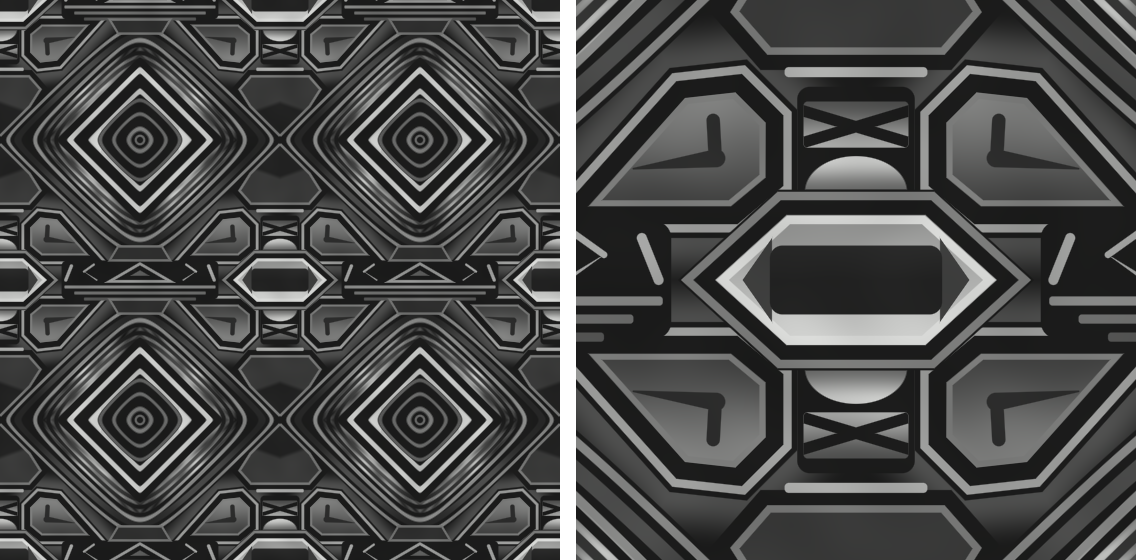
Left, the full canvas; right, a detail of the centre.
A Shadertoy shader for this pattern:

```glsl
const float INK = .105;
const float CHARCOAL = .18;
const float STEEL = .46;
const float SILVER = .77;

// Lays a tone over the area where distance d is negative
void paint(inout float tone, float value, float d, float aa) {
  tone = mix(tone, value, clamp(.5 - d / aa, 0., 1.));
}

float box(vec2 p, vec2 halfSize, float radius) {
  vec2 d = abs(p) - halfSize + radius;
  return length(max(d, 0.)) + min(max(d.x, d.y), 0.) - radius;
}

float segment(vec2 p, vec2 a, vec2 b) {
  vec2 ab = b - a;
  return length(p - a - ab * clamp(dot(p - a, ab) / dot(ab, ab), 0., 1.));
}

// Convex shape, corners counterclockwise
float convex(vec2 p, vec2 v[6]) {
  float d = -9.;
  for (int i = 0; i < 6; i++) {
    vec2 e = normalize(v[(i + 1) % 6] - v[i]);
    d = max(d, dot(p - v[i], vec2(e.y, -e.x)));
  }
  return d;
}

// Diamond with softened top and side tips
float diamond(vec2 p, vec2 soft, float radius) {
  vec2 s = sqrt(p * p + soft * soft);
  return (s.x + s.y - radius) * .707;
}

vec2 slope(vec2 cell, float period) {
  float h = fract(sin(dot(mod(cell, period), vec2(127.1, 311.7))) * 4375.5);
  return vec2(cos(h * 6.283), sin(h * 6.283));
}

float gradientNoise(vec2 p, float period) {
  vec2 i = floor(p), f = p - i, u = f * f * (3. - 2. * f), e = vec2(1, 0);
  float low = mix(dot(slope(i, period), f), dot(slope(i + e, period), f - e), u.x);
  float high = mix(dot(slope(i + e.yx, period), f - e.yx), dot(slope(i + 1., period), f - 1.), u.x);
  return mix(low, high, u.y);
}

// Pod with a bent groove
void pod(inout float tone, vec2 q, float aa) {
  float d = convex(q, vec2[6](vec2(.44, .79), vec2(.61, .6), vec2(.7, .59),
    vec2(.75, .64), vec2(.75, .74), vec2(.69, .79))) - .035;
  tone = mix(tone, .3, smoothstep(.2, .08, d));
  paint(tone, INK, d - .075, aa);
  paint(tone, .6, abs(d - .052) - .01, aa);
  paint(tone, mix(.24, .5, smoothstep(.85, .56, q.y)), d, aa);
  paint(tone, .48, abs(d + .008) - .007, aa);
  float arm = segment(q, vec2(.47, .735), vec2(.665, .71)) - .1 * max(q.x - .45, 0.);
  float stem = segment(q, vec2(.66, .62), vec2(.665, .71)) - .016;
  paint(tone, .17, min(arm, stem), aa);
}

// Dark shield beside each side tip
void shield(inout float tone, vec2 c, float aa) {
  float d = convex(c, vec2[6](vec2(-.3, .05), vec2(0, .05), vec2(.2, .25),
    vec2(.27, .36), vec2(.2, .44), vec2(-.3, .44))) - .015;
  paint(tone, INK, d - .045, aa);
  paint(tone, .13 + .09 * smoothstep(.25, .29, c.y + .35 * c.x), d, aa);
  paint(tone, STEEL, abs(d) - .009, aa);
  paint(tone, .66, box(c - vec2(0, .505), vec2(.17, .012), .01), aa);
}

// Vent with crossed blades and a bright dome
void vent(inout float tone, vec2 c, float aa) {
  paint(tone, INK, box(c - vec2(0, .69), vec2(.14, .15), .03), aa);
  float blades = box(c - vec2(0, .63), vec2(.125, .055), .01);
  paint(tone, mix(.3, .65, smoothstep(.57, .69, c.y)), blades, aa);
  paint(tone, INK, max(abs(abs(c.y - .635) - .3 * c.x) - .014, blades), aa);
  float dome = max(length(c * vec2(.7, 1) - vec2(0, .79)) - .085, c.y - .785);
  paint(tone, mix(.78, .4, smoothstep(.71, .79, c.y)), dome, aa);
}

// Bright hexagon where four repeats meet
void buckle(inout float tone, vec2 c, float lift, float aa) {
  float d = max(c.y - .155, dot(c, vec2(.674, .739)) - .226);
  paint(tone, INK, d - .06, aa);
  paint(tone, .48, abs(d - .045) - .01, aa);
  paint(tone, .68 - .8 * lift, d, aa);
  paint(tone, .83, abs(d + .012) - .01, aa);
  paint(tone, .24, max(c.x + c.y * .7 - .27, .2 - c.x), aa);
  paint(tone, .13 + .4 * max(lift, 0.), box(c, vec2(.205, .082), .03), aa);
}

// Ledges, peak and spikes on the horizontal joints
void cornice(inout float tone, vec2 e, float aa) {
  paint(tone, INK, box(e, vec2(.56, .14), .04), aa);
  for (float k = 0.; k < 3.; k++)
    paint(tone, .52 - .1 * k, box(e + vec2(0, .05 + .043 * k), vec2(.54 - .07 * k, .011), .008), aa);
  float peak = max(e.x * .5 + e.y * .86 - .1, -e.y - .01);
  paint(tone, .58, abs(peak) - .01, aa);
  paint(tone, .36, peak + .04, aa);
  float spike = segment(e, vec2(.31, 0), vec2(.4, .06)) - .05 * max(.41 - e.x, 0.);
  spike = min(spike, segment(e, vec2(.33, .11), vec2(.4, .06)) - .008);
  paint(tone, .62, min(spike, segment(e, vec2(.49, .1), vec2(.53, 0)) - .012), aa);
}

// Nested diamonds from the rim to the hub
void medallion(inout float tone, vec2 q, float grain, float aa) {
  float rim = diamond(q, vec2(.19, .04), 1.);
  float face = 1. - smoothstep(.1, .65, abs(q.x - q.y));
  paint(tone, INK, rim - .02, aa);
  paint(tone, .5, abs(rim) - .01, aa);
  paint(tone, .15 + .14 * face, abs(rim + .048) - .018, aa);
  float band = diamond(q, vec2(.13, .09), .85);
  paint(tone, .25 + .32 * face + .35 * grain, band, aa);
  for (float k = 0.; k < 3.; k++)
    paint(tone, mix(INK, .3, face * k * .5), abs(band + .025 + .04 * k) - .011, aa);
  paint(tone, .52, abs(band) - .01, aa);
  float core = diamond(q, vec2(.01), .6);
  paint(tone, INK, core, aa);
  paint(tone, SILVER, abs(core + .066) - .017, aa);
  paint(tone, .72, abs(core + .172) - .015, aa);
  paint(tone, .8, max(core + .165, .255 + .3 * q.y - q.x), aa);
  for (float k = 0.; k < 3.; k++) {
    float ring = diamond(q, vec2(.06), .35 - .095 * k);
    paint(tone, INK, ring - .012, aa);
    paint(tone, .36 + .05 * k, abs(ring) - .009, aa);
  }
  paint(tone, .4, abs(length(q) - .03) - .008, aa);
}

void mainImage(out vec4 fragColor, in vec2 fragCoord) {
  vec2 uv = fragCoord / iResolution.xy;
  float aa = 5. / min(iResolution.x, iResolution.y);
  vec2 p = fract(uv * 2.) * 2. - 1., q = abs(p), c = 1. - q;
  float lift = p.y > 0. ? p.y - 1. : p.y + 1.;
  float wear = gradientNoise(uv * 24., 24.);
  float streaks = gradientNoise(vec2(q.x + q.y, q.x - q.y) * vec2(26, 5), 64.);
  float tone = INK;
  pod(tone, q, aa);
  shield(tone, vec2(c.x, q.y), aa);
  vent(tone, vec2(c.x, q.y), aa);
  cornice(tone, vec2(q.x, lift), aa);
  buckle(tone, c, lift, aa);
  medallion(tone, q, streaks + .4 * wear, aa);
  // Collar over the blunt tips
  float collar = max(abs(q.y - .81) - .05, q.x - .6 * q.y + .3);
  paint(tone, CHARCOAL, collar, aa);
  paint(tone, .44, abs(collar) - .009, aa);
  fragColor = vec4(vec3(1, 1.005, .995) * tone * (1. + .12 * wear), 1);
}
```
